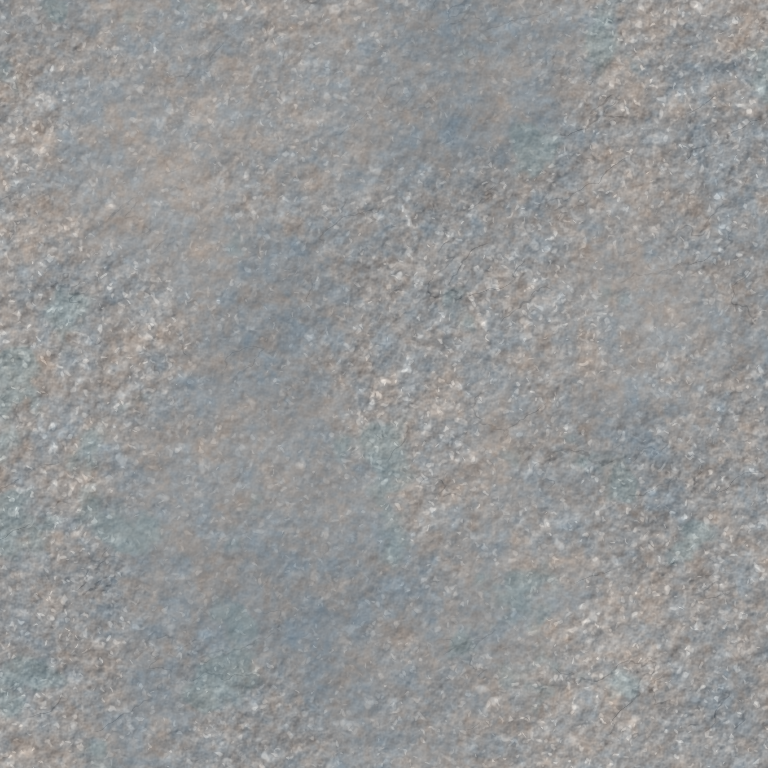
Give the GLSL for this texture, as a WebGL 2 fragment shader.

```glsl
#version 300 es
precision highp float;
// Weathered grey granite: rough relief, pale mineral flecks, faint rust and teal stains.

uniform vec2 u_resolution;
out vec4 fragColor;

const vec3 STONE = vec3(0.567, 0.571, 0.574);
const vec3 TEAL = vec3(0.515, 0.575, 0.585);
const vec3 RUST_SHIFT = vec3(0.085, 0.0, -0.065);
const vec2 LIGHT_STEP = vec2(-0.0007, 0.0011);
const mat2 OCTAVE_TURN = mat2(0.8, 0.6, -0.6, 0.8);

// Sine-free hashes
float hash21(vec2 p) {
    vec3 q = fract(p.xyx * 0.1031);
    q += dot(q, q.yzx + 33.33);
    return fract((q.x + q.y) * q.z);
}

vec2 hash22(vec2 p) {
    vec3 q = fract(p.xyx * vec3(0.1031, 0.1030, 0.0973));
    q += dot(q, q.yzx + 33.33);
    return fract((q.xx + q.yz) * q.zy);
}

float valueNoise(vec2 p) {
    vec2 cell = floor(p);
    vec2 f = fract(p);
    vec2 w = f * f * f * (f * (f * 6.0 - 15.0) + 10.0);
    float low = mix(hash21(cell), hash21(cell + vec2(1.0, 0.0)), w.x);
    float high = mix(hash21(cell + vec2(0.0, 1.0)), hash21(cell + 1.0), w.x);
    return mix(low, high, w.y);
}

float fbm(vec2 p, int octaves) {
    float sum = 0.0;
    float weight = 0.5;
    float total = 0.0;
    for (int i = 0; i < octaves; i++) {
        sum += weight * valueNoise(p);
        total += weight;
        weight *= 0.5;
        p = OCTAVE_TURN * p * 2.03 + 17.3;
    }
    return sum / total;
}

// Difference of height along the light direction
float reliefLight(vec2 p, vec2 lightStep, float scale) {
    return fbm((p - lightStep) * scale, 4) - fbm((p + lightStep) * scale, 4);
}

// Scattered chips, each with its own size, axis and brightness
float mineralFlecks(vec2 p, float scale, float rarity) {
    vec2 q = p * scale;
    q += 0.7 * (vec2(valueNoise(q * 1.4), valueNoise(q * 1.4 + 41.0)) - 0.5);
    vec2 cell = floor(q);
    float brightest = 0.0;
    for (int y = -1; y <= 1; y++) {
        for (int x = -1; x <= 1; x++) {
            vec2 id = cell + vec2(x, y);
            vec2 d = q - id - hash22(id);
            vec2 axis = normalize(hash22(id + 71.0) - 0.4987);
            vec2 local = vec2(dot(d, axis), 1.6 * dot(d, vec2(-axis.y, axis.x)));
            float radius = mix(0.35, 0.8, hash21(id + 23.0));
            float chip = 1.0 - smoothstep(radius * 0.35, radius, length(local));
            brightest = max(brightest, chip * pow(hash21(id + 113.0), rarity));
        }
    }
    return brightest;
}

// Short broken fissures, running mostly along a rising diagonal
float fissures(vec2 p) {
    vec2 q = vec2(dot(p, vec2(0.85, 0.53)) * 11.0, dot(p, vec2(-0.53, 0.85)) * 18.0);
    float line = 1.0 - smoothstep(0.002, 0.022, abs(fbm(q, 5) - 0.5));
    return line * smoothstep(0.48, 0.64, fbm(p * 13.0 + 57.0, 3));
}

void main() {
    vec2 p = gl_FragCoord.xy / u_resolution.y;

    // Broad weathering: worn smooth areas against coarse ones
    float coarse = smoothstep(0.33, 0.6, fbm(p * 3.2 + 5.0, 4));
    float roughness = mix(0.6, 1.15, coarse);
    float broadTone = fbm(p * 5.0 + 29.0, 4) - 0.5;

    // Surface detail
    float relief = 0.58 * reliefLight(p, LIGHT_STEP, 42.0);
    relief += 0.3 * reliefLight(p + 3.0, LIGHT_STEP * 2.0, 17.0);
    float grit = 0.11 * (fbm(p * 190.0 + 11.0, 2) - 0.5);
    float flecks = 0.13 * mineralFlecks(p, 125.0, 3.5);
    flecks += 0.12 * mineralFlecks(p + 2.0, 68.0, 6.0);
    float tone = 0.11 * broadTone + roughness * (relief + grit + flecks);
    tone -= 0.065 * roughness * fissures(p);

    // Mineral colour: teal patches, rust in the coarse areas, cool shadows
    float tealPatch = smoothstep(0.65, 0.76, fbm(p * 10.0 + 83.0, 4));
    vec3 colour = mix(STONE, TEAL, 0.6 * tealPatch);
    float rust = 0.9 * (fbm(p * 34.0 + 7.0, 4) - 0.5) + 0.3 * (valueNoise(p * 115.0) - 0.5);
    rust += 0.5 * broadTone + 0.07 * (coarse - 0.5);
    colour += RUST_SHIFT * rust * (1.0 - 0.6 * tealPatch);
    colour += tone * vec3(1.02, 1.0, 0.96);

    fragColor = vec4(clamp(colour, 0.0, 1.0), 1.0);
}
```
